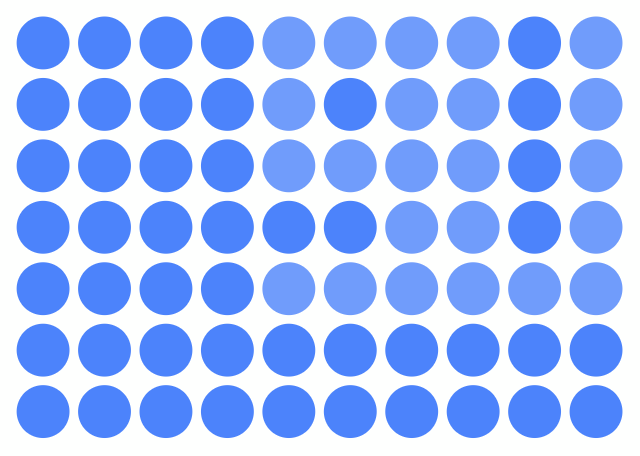
This pattern is drawn by a WebGL 1 fragment shader. Its source:

```glsl
precision highp float;
// Draws a 10 by 7 grid of flat discs in two blues on a near-white ground.

uniform vec2 u_resolution;

const vec3 GROUND = vec3(0.995, 1.0, 0.995);
const vec3 DEEP_BLUE = vec3(0.300, 0.514, 0.984);
const vec3 PALE_BLUE = vec3(0.440, 0.610, 0.984);

// Layout in units of the canvas width, measured from the top left
const vec2 GRID_SIZE = vec2(10.0, 7.0);
const vec2 FIRST_CENTRE = vec2(0.0673, 0.0671);
const float PITCH = 0.0960;
const float RADIUS = 0.0413;

// 1 when the cell lies within the inclusive block from low to high
float inBlock(vec2 cell, vec2 low, vec2 high) {
  vec2 inside = step(low - 0.5, cell) * step(cell, high + 0.5);
  return inside.x * inside.y;
}

// Pale block at the upper right, with deep cells cut out of it
float paleMask(vec2 cell) {
  float pale = inBlock(cell, vec2(4.0, 0.0), vec2(9.0, 4.0));
  float columnCut = inBlock(cell, vec2(8.0, 0.0), vec2(8.0, 3.0));
  float pairCut = inBlock(cell, vec2(4.0, 3.0), vec2(5.0, 3.0));
  float singleCut = inBlock(cell, vec2(5.0, 1.0), vec2(5.0, 1.0));
  return pale * (1.0 - max(columnCut, max(pairCut, singleCut)));
}

// Antialiased disc coverage
float disc(vec2 offset, float radius, float pixel) {
  return clamp(0.5 - (length(offset) - radius) / pixel, 0.0, 1.0);
}

void main() {
  float pixel = 1.0 / u_resolution.x;
  vec2 point = vec2(gl_FragCoord.x, u_resolution.y - gl_FragCoord.y) * pixel;

  // Nearest grid cell
  vec2 gridPoint = (point - FIRST_CENTRE) / PITCH;
  vec2 cell = clamp(floor(gridPoint + 0.5), vec2(0.0), GRID_SIZE - 1.0);

  // Disc over ground
  vec3 discColor = mix(DEEP_BLUE, PALE_BLUE, paleMask(cell));
  float coverage = disc((gridPoint - cell) * PITCH, RADIUS, pixel);
  gl_FragColor = vec4(mix(GROUND, discColor, coverage), 1.0);
}
```
